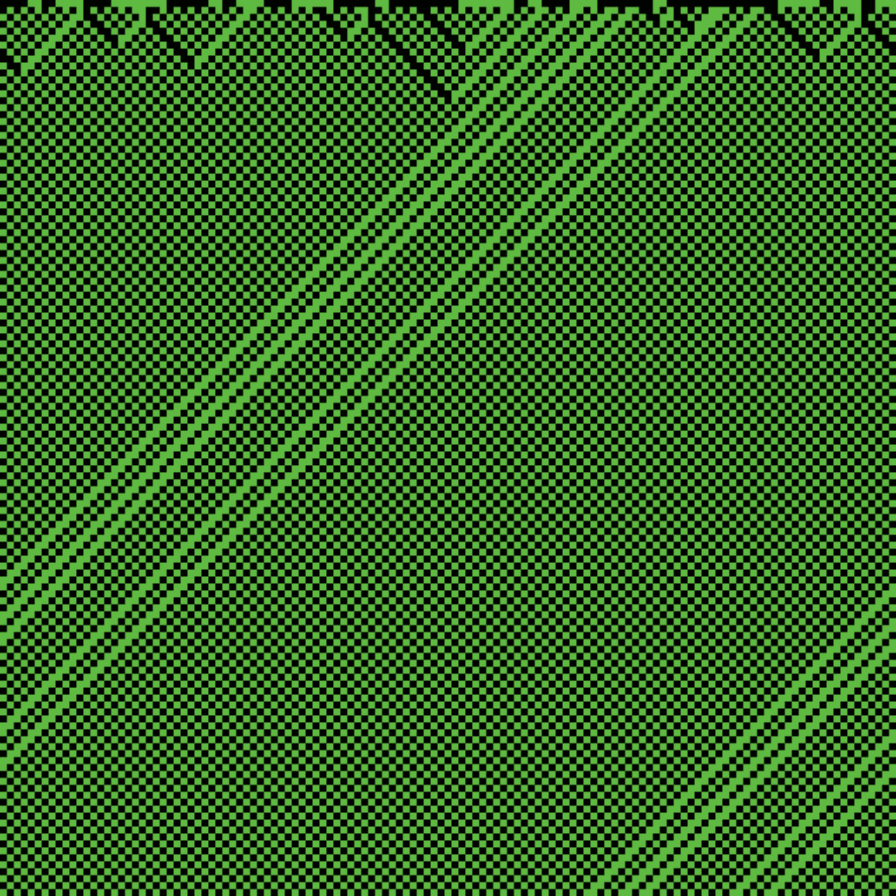
Give the GLSL for this pattern, as a three.js fragment shader.

```glsl
// Draws a green and black traffic automaton: a fine checkerboard crossed by drifting diagonal jams.
#define CELLS 129.0
#define EDGE_SOFT 0.25
#define DASH_DENSITY 0.55
#define SEED 17.3
#define GREEN vec3(0.37, 0.73, 0.25)
#define BLACK vec3(0.005, 0.012, 0.005)

varying vec2 vUv;

float hash(float n) {
  return fract(sin(n * 12.9898 + SEED) * 43758.5453);
}

// One if the cell has passed a left-moving jam; counts each wrapped lap.
float jam(float diagonal, float start) {
  return floor((diagonal - start + 0.5) / CELLS) + 1.0;
}

// One inside a triangle hanging from the top row, wrapped across the sides.
float wedge(vec2 cell, float center, float depth) {
  float dx = abs(cell.x - center);
  dx = min(dx, CELLS - dx);
  return step(dx + cell.y, depth + 0.25);
}

// Every flip swaps the phase of the checkerboard.
float jamFlips(float diagonal) {
  return jam(diagonal, 84.0) + jam(diagonal, 89.0) + jam(diagonal, 92.0)
       + jam(diagonal, 105.0) + jam(diagonal, 110.0);
}

float wedgeFlips(vec2 cell) {
  float flips = wedge(cell, 2.5, 9.5) + wedge(cell, 16.5, 5.5);
  flips += wedge(cell, 27.5, 8.5) + wedge(cell, 49.5, 4.5);
  flips += wedge(cell, 64.5, 13.5) + wedge(cell, 66.5, 6.5);
  flips += wedge(cell, 94.5, 2.5) + wedge(cell, 99.5, 3.5);
  return flips + wedge(cell, 117.5, 7.5);
}

// Cell state: one is occupied (green), zero is empty (black).
float occupied(vec2 cell) {
  cell = clamp(cell, 0.0, CELLS - 1.0);
  float diagonal = cell.x + cell.y;
  float flips = jamFlips(diagonal) + wedgeFlips(cell);
  float state = step(0.5, mod(diagonal + flips + 0.25, 2.0) - 0.5);

  // The random first row forms short dashes.
  float dash = step(hash(floor(cell.x / 2.0)), DASH_DENSITY);
  return mix(dash, state, step(0.5, cell.y));
}

void main() {
  // Rows advance downward from the top edge.
  vec2 grid = vec2(vUv.x, 1.0 - vUv.y) * CELLS - 0.5;
  vec2 cell = floor(grid);
  vec2 blend = clamp((fract(grid) - 0.5) / EDGE_SOFT + 0.5, 0.0, 1.0);

  // Blend the four nearest cells only along their shared borders.
  float upper = mix(occupied(cell), occupied(cell + vec2(1.0, 0.0)), blend.x);
  float lower = mix(occupied(cell + vec2(0.0, 1.0)), occupied(cell + vec2(1.0)), blend.x);
  float fill = mix(upper, lower, blend.y);

  gl_FragColor = vec4(mix(BLACK, GREEN, fill), 1.0);
}
```
